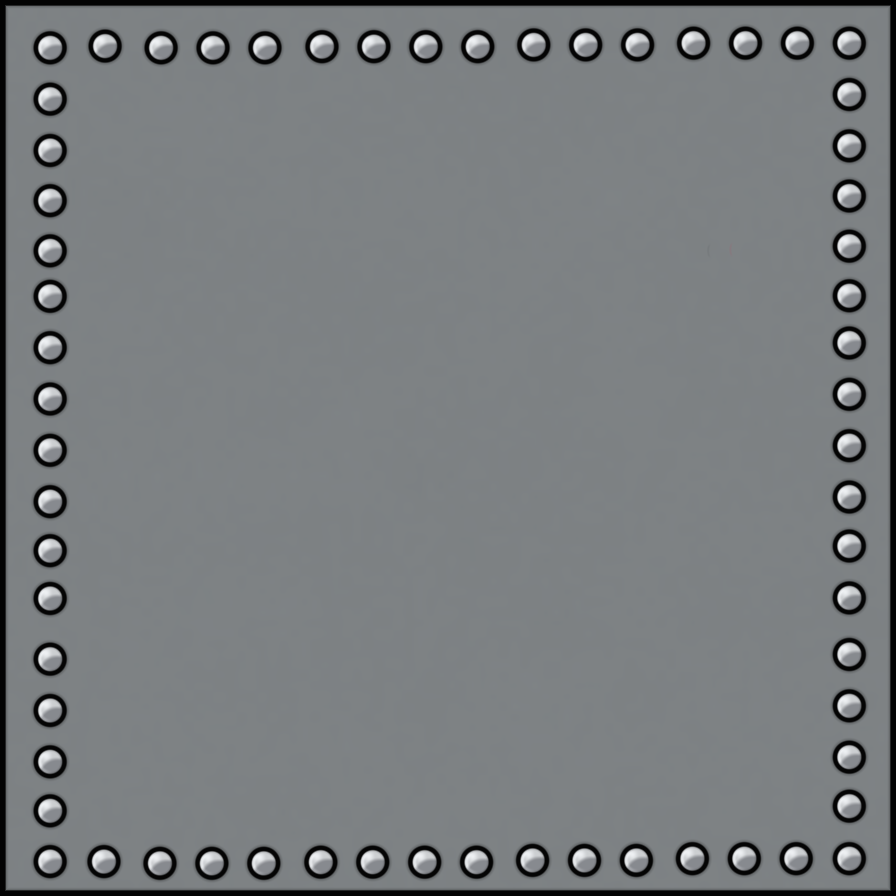
Reproduce this texture procedurally as a WebGL 2 fragment shader.

```glsl
#version 300 es
precision highp float;
// A flat grey steel plate with a thin black border and a frame of domed rivets.
// Loops lay out slightly uneven rows and columns, keeping the nearest rivet;
// its offset then shades a dark ring and a face lit from the upper left.
uniform vec2 u_resolution;
out vec4 fragColor;

const float SIDE = 768.0; // canvas side in design units

float hash(vec2 p) {
  p = fract(p * vec2(0.1031, 0.1137));
  p += dot(p, p.yx + 33.33);
  return fract((p.x + p.y) * p.x * 91.7);
}

float noise(vec2 p) {
  vec2 i = floor(p), f = fract(p);
  f = f * f * (3.0 - 2.0 * f);
  return mix(mix(hash(i), hash(i + vec2(1, 0)), f.x),
             mix(hash(i + vec2(0, 1)), hash(i + vec2(1, 1)), f.x), f.y);
}

// Keeps the shorter of two offsets
vec2 nearer(vec2 a, vec2 b) {
  return dot(a, a) < dot(b, b) ? a : b;
}

// Top-row centre: even pitch with a few wider gaps and a gentle rise
vec2 rowRivet(float i) {
  vec4 gap = step(vec4(2, 5, 9, 12), vec4(i));
  float first = step(1.0, i);
  return vec2(43.0 + 44.5 * i + 2.6 * first + 3.5 * dot(gap, vec4(1)) + 0.9 * step(4.5, i),
              727.0 + dot(gap, vec4(-1.5, 1.0, 1.5, 1.5)) + 1.5 * first);
}

// Left-column height: even pitch with local slips
float columnHeight(float j) {
  return 727.0 - 44.0 * j
       + dot(step(vec4(3, 4, 5, 10), vec4(j)), vec4(1, 1, 5, 2))
       + dot(step(vec3(11, 12, 15), vec3(j)), vec3(3, -8, 2));
}

vec2 nearestRivet(vec2 p) {
  vec2 best = vec2(SIDE);
  for (int k = 0; k < 16; k++) {
    float i = float(k);
    vec2 c = rowRivet(i);
    float inner = step(0.5, i) * step(i, 14.5);
    best = nearer(best, p - c);
    best = nearer(best, p - c + vec2(inner, 699.0 - 1.5 * step(i, 0.5)));
    if (k > 0) {
      float y = columnHeight(i);
      float slip = (k == 5 || k == 11) ? 3.5 : 0.0;
      best = nearer(best, p - vec2(43.0, y));
      best = nearer(best, p - vec2(728.0, y + 4.0 - slip));
    }
  }
  return best;
}

// Faint short curved scratch
float scratch(vec2 q) {
  float bend = q.x - 0.04 * q.y * q.y;
  return smoothstep(1.6, 0.0, abs(bend)) * smoothstep(7.0, 3.0, abs(q.y));
}

// Domed face: bright upper-left crescent over a darker tilted lower half
vec3 rivetFace(vec2 q) {
  float r = length(q);
  float across = dot(q, vec2(-0.42, 0.91));
  float along = dot(q, vec2(0.91, 0.42));
  float lit = smoothstep(-1.5, 3.0, across + 0.035 * along * along - 0.5);
  vec3 shade = mix(vec3(0.53, 0.54, 0.56), vec3(0.80, 0.81, 0.82), lit);
  shade += 0.13 * smoothstep(6.5, 0.0, length(q - vec2(-3.5, 5.0)));
  shade += 0.17 * smoothstep(6.0, 10.0, r) * smoothstep(0.0, -8.0, q.x + 0.3 * q.y);
  return shade * (1.0 - 0.2 * smoothstep(8.0, 10.8, r));
}

void main() {
  vec2 p = gl_FragCoord.xy / u_resolution * SIDE;
  float px = SIDE / min(u_resolution.x, u_resolution.y);
  float soft = max(px, 1.2) * 0.75;

  // Plate with barely visible mottling
  vec3 color = vec3(0.492, 0.508, 0.517);
  color += 0.006 * (noise(p / 9.0) - 0.5) + 0.004 * (noise(p / 60.0) - 0.5);
  color += vec3(0.03, -0.03, -0.02) * scratch(p - vec2(626, 554));
  color -= 0.025 * scratch(p - vec2(607, 553));

  // Rivets: soft halo, black ring, lit face
  vec2 q = nearestRivet(p);
  float r = length(q);
  color *= 1.0 - 0.25 * smoothstep(17.5, 13.5, r);
  color = mix(color, vec3(0.015), smoothstep(14.2 + soft, 14.2 - soft, r));
  color = mix(color, rivetFace(q), smoothstep(10.3 + soft, 10.3 - soft, r));

  // Black border with a slight dark falloff
  vec2 edge = min(p, SIDE - p);
  float d = min(edge.x, edge.y);
  color *= 1.0 - 0.15 * smoothstep(8.0, 5.0, d);
  color = mix(color, vec3(0.01), smoothstep(4.9 + soft, 4.9 - soft, d));

  fragColor = vec4(color, 1.0);
}
```
